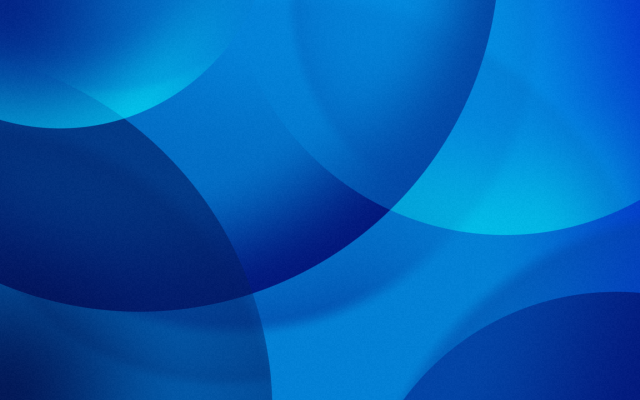
Reproduce this background procedurally as a Shadertoy shader.

```glsl
// Circles: centre xy and radius, in canvas heights
const vec3 MAIN_DISC   = vec3(0.349, 1.120, 0.899);
const vec3 MAIN_SHADOW = vec3(0.583, 0.929, 0.754);
const vec3 LEFT_DISC   = vec3(-0.229, -0.029, 0.910);
const vec3 LEFT_INNER  = vec3(-0.096, -0.115, 0.804);
const vec3 LOW_ARC     = vec3(0.562, 0.729, 0.685);
const vec3 CYAN_DISC   = vec3(1.2625, 1.1025, 0.690);
const vec3 CYAN_INNER  = vec3(1.270, 1.000, 0.540);
const vec3 WIDE_ARC    = vec3(0.735, 0.084, 0.917);
const vec3 CORNER_DISC = vec3(1.540, -0.3875, 0.658);
const vec3 CORNER_HALO = vec3(1.790, -0.417, 0.885);
const vec3 TOP_DISC    = vec3(0.150, 1.210, 0.531);
const vec3 TOP_INNER   = vec3(0.271, 1.229, 0.454);

// Palette
const vec3 MIDNIGHT = vec3(0.01, 0.03, 0.26);
const vec3 INK      = vec3(0.01, 0.12, 0.40);
const vec3 NAVY     = vec3(0.01, 0.10, 0.49);
const vec3 COBALT   = vec3(0.01, 0.27, 0.65);
const vec3 ROYAL    = vec3(0.01, 0.20, 0.78);
const vec3 OCEAN    = vec3(0.01, 0.43, 0.77);
const vec3 AZURE    = vec3(0.01, 0.50, 0.83);
const vec3 SKY      = vec3(0.01, 0.56, 0.89);
const vec3 CYAN     = vec3(0.01, 0.75, 0.91);

const float GRAIN_CELLS = 320.0;
const float GRAIN = 0.018;

// Distance from the rim, positive inside
float depthIn(vec2 p, vec3 circle) {
    return circle.z - length(p - circle.xy);
}

float cover(float depth, float softness) {
    return smoothstep(-softness, softness, depth);
}

// Soft band that is strongest at the rim and fades inward
float rim(vec2 p, vec3 circle, float softness, float fade) {
    float depth = depthIn(p, circle);
    return cover(depth, softness) * exp(-max(depth, 0.0) / fade);
}

float hash(vec2 cell) {
    vec3 q = fract(vec3(cell.xyx) * 0.1031);
    q += dot(q, q.yzx + 33.33);
    return fract((q.x + q.y) * q.z);
}

vec3 cyanDisc(vec2 p, float depth) {
    vec3 color = mix(CYAN, SKY, smoothstep(0.0, 0.32, depth));
    float toRight = p.x + 0.25 * (p.y - 0.6);
    color = mix(color, ROYAL, smoothstep(1.3, 1.8, toRight));
    return mix(color, OCEAN, 0.35 * rim(p, WIDE_ARC, 0.02, 0.2));
}

vec3 mainDisc(vec2 p, float depth, float inCyan) {
    vec3 color = mix(NAVY, OCEAN, smoothstep(0.0, 0.32, depth));
    float topLight = smoothstep(0.55, 1.05, p.y) * smoothstep(0.1, 0.65, p.x);
    color = mix(color, SKY, topLight * smoothstep(0.0, 0.25, depth));
    color = mix(color, mix(AZURE, SKY, 0.3), 0.46 * inCyan);
    color = mix(color, COBALT, 0.28 * rim(p, CYAN_INNER, 0.02, 0.09));
    return mix(color, COBALT, 0.12 * rim(p, WIDE_ARC, 0.03, 0.15));
}

vec3 topDisc(vec2 p, float depth, float inLeft) {
    vec3 glow = mix(CYAN, AZURE, smoothstep(0.32, 0.65, p.x));
    vec3 color = mix(glow, OCEAN, smoothstep(0.0, 0.22, depth));
    color = mix(color, AZURE, 0.3 * rim(p, TOP_INNER, 0.015, 0.1));
    float shade = 1.0 - smoothstep(0.0, 0.45, length(p - vec2(0.0, 1.0)));
    color = mix(color, NAVY, 0.85 * shade);
    return mix(color, COBALT, 0.25 * inLeft);
}

void mainImage(out vec4 fragColor, in vec2 fragCoord) {
    vec2 p = fragCoord / iResolution.y;
    float edge = 0.8 / iResolution.y;

    float mainDepth = depthIn(p, MAIN_DISC);
    float cyanDepth = depthIn(p, CYAN_DISC);
    float topDepth = depthIn(p, TOP_DISC);
    float inMain = cover(mainDepth, edge);
    float inCyan = cover(cyanDepth, edge);
    float inLeft = cover(depthIn(p, LEFT_DISC), edge);

    // Ground and lower right corner
    vec3 color = mix(AZURE, ROYAL, smoothstep(1.2, 1.75, p.x));
    color = mix(color, COBALT, 0.55 * rim(p, CORNER_HALO, 0.025, 0.4));
    vec3 corner = mix(COBALT, NAVY, smoothstep(1.1, 1.65, p.x - 0.3 * p.y));
    color = mix(color, corner, cover(depthIn(p, CORNER_DISC), edge));

    // Right and central discs, with the shadow between them
    color = mix(color, cyanDisc(p, cyanDepth), inCyan);
    float shadow = rim(p, MAIN_SHADOW, 0.025, 0.2);
    color = mix(color, COBALT, shadow * mix(0.75, 0.12, smoothstep(0.8, 1.2, p.x)));
    color = mix(color, mainDisc(p, mainDepth, inCyan), inMain);

    // Left disc and its dark corner
    color = mix(color, INK, inLeft * mix(0.3, 0.65, inMain));
    color = mix(color, INK, 0.35 * inLeft * rim(p, LEFT_INNER, 0.03, 0.3));
    color = mix(color, INK, 0.25 * inLeft * rim(p, LOW_ARC, 0.02, 0.08));
    float cornerShade = 1.0 - smoothstep(0.0, 0.5, length(p));
    color = mix(color, MIDNIGHT, 0.8 * cornerShade);

    // Upper left disc
    color = mix(color, topDisc(p, topDepth, inLeft), cover(topDepth, edge));

    // Fine grain
    color += GRAIN * (hash(floor(p * GRAIN_CELLS)) - 0.5);
    fragColor = vec4(clamp(color, 0.0, 1.0), 1.0);
}
```
